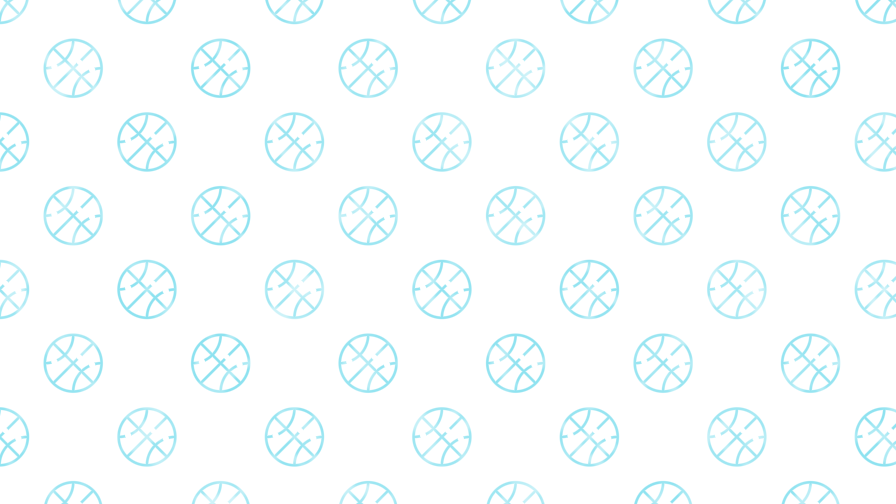
Reproduce this pattern procedurally as a Shadertoy shader.

```glsl
// Lengths in canvas heights
const float SPACING = 0.2926;             // between balls in a row
const vec2  FIRST_BALL = vec2(-0.001, 0.1331);
const float BALL_RADIUS = 0.0562;

// Lengths in ball radii
const float HALF_LINE = 0.047;
const float SEAM_RADIUS = 1.0;
const vec2  SEAM_GAP = vec2(0.23, 0.45);  // start and end, radians along the seam
const vec2  DIAGONAL_GAP = vec2(0.21, 0.40);

const vec3  PAPER = vec3(1.0);
const vec3  INK = vec3(0.55, 0.885, 0.94);
const float BALL_FADE = 0.22;             // paleness varying from ball to ball
const float PATCH_FADE = 0.38;            // paleness varying within a ball
const float PATCH_SCALE = 2.6;

float hash(vec2 p) {
    return fract(sin(dot(p, vec2(127.1, 311.7))) * 43758.5453);
}

float valueNoise(vec2 p) {
    vec2 i = floor(p), f = fract(p);
    f = f * f * (3.0 - 2.0 * f);
    return mix(mix(hash(i), hash(i + vec2(1, 0)), f.x),
               mix(hash(i + vec2(0, 1)), hash(i + vec2(1, 1)), f.x), f.y);
}

// Positive inside the gap, negative outside it
float gapDistance(float s, vec2 gap) {
    return min(s - gap.x, gap.y - s);
}

// Signed distance to the ball's line work
float ballDistance(vec2 p) {
    float rim = abs(length(p) - 1.0) - HALF_LINE;

    // Straight seams: one whole, one broken
    vec2 d = vec2(p.x + p.y, p.y - p.x) * sqrt(0.5);
    float whole = abs(d.x) - HALF_LINE;
    float broken = max(abs(d.y) - HALF_LINE, gapDistance(d.x, DIAGONAL_GAP));

    // Curved seams, alike under a half turn
    vec2 q = (p.x > p.y ? -p : p) - vec2(-1.0, 1.0);
    float angle = atan(q.x, -q.y);
    float curved = max(abs(length(q) - SEAM_RADIUS) - HALF_LINE,
                       gapDistance(angle, SEAM_GAP) * SEAM_RADIUS);

    float seams = min(min(whole, broken), curved);
    return min(rim, max(seams, length(p) - 1.0));
}

void mainImage(out vec4 fragColor, in vec2 fragCoord) {
    // Staggered rows, half a spacing apart
    vec2 uv = fragCoord / iResolution.y - FIRST_BALL;
    float row = round(uv.y / (0.5 * SPACING));
    float shift = 0.5 * mod(row, 2.0);
    float column = round(uv.x / SPACING - shift);
    vec2 cell = vec2(column, row);
    vec2 center = vec2(column + shift, 0.5 * row) * SPACING;
    vec2 p = (uv - center) / BALL_RADIUS;

    float pixel = 1.0 / (iResolution.y * BALL_RADIUS);
    float line = 1.0 - smoothstep(-0.8 * pixel, 0.8 * pixel, ballDistance(p));

    // Uneven ink
    float patches = valueNoise(p * PATCH_SCALE + cell * 17.0 + 50.0);
    float ink = 1.0 - BALL_FADE * hash(cell + 3.0)
                    - PATCH_FADE * smoothstep(0.35, 1.0, patches);

    fragColor = vec4(mix(PAPER, INK, line * ink), 1.0);
}
```
